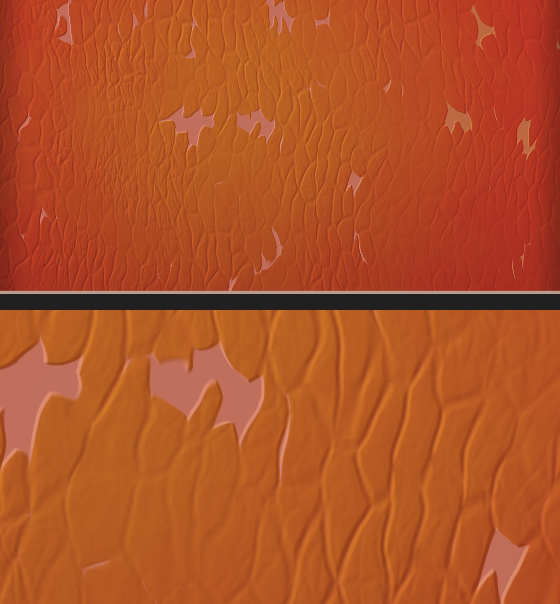
Top: the whole. Bottom: its middle third, enlarged.
Write a WebGL 1 fragment shader that draws this texture.

```glsl
precision highp float;
// Cracked, peeling orange paint: upright cells embossed from a relief map.
// The relief joins two stretched Voronoi layers, warped by gradient noise;
// cracks open into pale holes, over a glow that fades to red at the sides.

uniform vec2 u_resolution;

const vec3 RED = vec3(0.725, 0.205, 0.142);
const vec3 GOLD = vec3(0.735, 0.385, 0.140);
const vec3 PINK = vec3(0.760, 0.440, 0.390);
const vec3 TAN = vec3(0.740, 0.430, 0.270);
const vec3 STRIP = vec3(0.730, 0.610, 0.550);

vec2 hash2(vec2 p) {
  vec2 q = vec2(dot(p, vec2(127.1, 311.7)), dot(p, vec2(269.5, 183.3)));
  return fract(sin(q) * 43758.545);
}

float cornerSlope(vec2 cell, vec2 corner, vec2 f) {
  return dot(hash2(cell + corner) * 2.0 - 1.0, f - corner);
}

float gradientNoise(vec2 p) {
  vec2 i = floor(p);
  vec2 f = fract(p);
  vec2 u = f * f * f * (f * (f * 6.0 - 15.0) + 10.0);
  float low = mix(cornerSlope(i, vec2(0.0), f), cornerSlope(i, vec2(1.0, 0.0), f), u.x);
  float high = mix(cornerSlope(i, vec2(0.0, 1.0), f), cornerSlope(i, vec2(1.0), f), u.x);
  return mix(low, high, u.y);
}

// x: gap to the nearest cell border, y: gap to the nearest junction
vec2 cellGaps(vec2 p) {
  vec2 i = floor(p);
  vec2 f = fract(p);
  vec3 nearest = vec3(8.0);
  for (int y = -1; y <= 1; y++) {
    for (int x = -1; x <= 1; x++) {
      vec2 g = vec2(float(x), float(y));
      float d = length(g + hash2(i + g) - f);
      if (d < nearest.x) nearest = vec3(d, nearest.xy);
      else if (d < nearest.y) nearest = vec3(nearest.x, d, nearest.y);
      else nearest.z = min(nearest.z, d);
    }
  }
  return nearest.yz - nearest.x;
}

// Leaning and wobbling of the cracks
vec2 warp(vec2 p) {
  float lean = 0.10 * gradientNoise(p * 2.3 + 4.0);
  vec2 wobble = vec2(gradientNoise(p * 17.0), gradientNoise(p * 15.0 + 31.0));
  return p + vec2(lean, 0.0) + wobble * vec2(0.016, 0.03);
}

// x: height, y: hole coverage
vec2 relief(vec2 p) {
  vec2 q = warp(p);
  vec2 coarse = cellGaps(q * vec2(23.0, 8.5));
  vec2 fine = cellGaps(q * vec2(43.0, 21.0) + 17.0);

  // Cracks come and go; small cells rule on the left
  float coarseShare = 0.35 + 0.65 * smoothstep(-0.3, 0.25, gradientNoise(p * 4.0 + 9.0));
  float fineShare = mix(0.75, 0.3, smoothstep(0.3, 0.8, p.x))
                  * smoothstep(-0.3, 0.3, gradientNoise(p * 6.0 + 50.0));
  float height = coarseShare * (smoothstep(0.0, 0.24, coarse.x) + 0.3 * smoothstep(0.0, 0.7, coarse.x));
  height += fineShare * smoothstep(0.0, 0.42, fine.x);
  height += 0.22 * gradientNoise(q * vec2(95.0, 45.0));
  height += 0.10 * gradientNoise(p * 170.0);

  // Holes are star shaped, around junctions in sparse spots
  float spot = smoothstep(0.16, 0.46, gradientNoise(p * vec2(7.0, 6.0) + 22.0));
  float opening = 0.56 * spot - coarse.x - 0.3 * coarse.y;
  float hole = smoothstep(-0.03, 0.07, opening);
  return vec2(mix(height, -0.25, hole), hole);
}

// Broad colour of the paint, before the relief
vec3 paintColour(vec2 uv, vec2 p) {
  float reach = length((uv - vec2(0.43, 0.64)) * vec2(1.0, 0.55));
  float glow = 1.0 - smoothstep(0.03, 0.60, reach);
  float mottle = gradientNoise(p * 5.0 + 70.0) + 0.6 * gradientNoise(p * vec2(26.0, 15.0));
  vec3 colour = mix(RED, GOLD, clamp(glow + 0.16 * mottle, 0.0, 1.0));
  float below = 1.0 - uv.y;
  return colour * (1.0 - 0.10 * below * below);
}

void main() {
  vec2 uv = gl_FragCoord.xy / u_resolution;
  vec2 p = gl_FragCoord.xy / u_resolution.y;
  float pixel = 1.0 / u_resolution.y;

  // Emboss: compare the relief with a point down and to the right
  vec2 here = relief(p);
  vec2 beside = relief(p + vec2(0.0033, -0.0022));
  float shade = clamp(beside.x - here.x, -0.9, 0.9);
  shade *= mix(0.75, 1.0, 1.0 - smoothstep(0.5, 0.95, uv.x));

  vec3 colour = paintColour(uv, p);
  vec3 holeColour = mix(PINK, TAN, smoothstep(0.55, 0.85, uv.x));
  colour = mix(colour, holeColour, here.y * 0.9);
  colour *= 1.0 + shade * vec3(0.17, 0.30, 0.22);

  // Darkened sides
  float side = min(uv.x, 1.0 - uv.x);
  colour *= mix(0.76, 1.0, smoothstep(-0.01, 0.055, side));

  // Pale strip along the bottom
  float strip = 1.0 - smoothstep(0.011 - pixel * 0.5, 0.011 + pixel * 0.5, p.y);
  gl_FragColor = vec4(mix(colour, STRIP, strip), 1.0);
}
```
